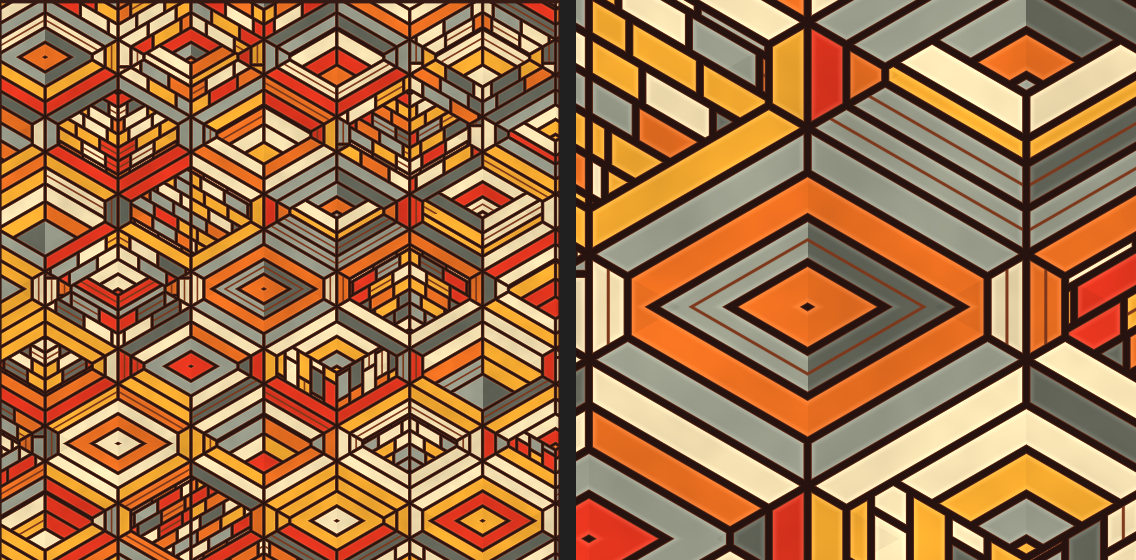
Left: the whole. Right: its middle third, enlarged.
Give the GLSL for this pattern, as a WebGL 1 fragment shader.

```glsl
precision highp float;
uniform vec2 u_resolution;

const vec2 HALF_CELL = vec2(0.1302, 0.1066);
const float ROW_STEP = 0.138;
const float SLOPE = 0.57735;
const float BAND = 0.0231;
const float LINE = 0.0021;
const float UNCUT = 9.0;
const vec3 INK = vec3(0.15, 0.075, 0.06);
const vec3 BROWN = vec3(0.49, 0.22, 0.11);

float hash(vec2 p) {
  return fract(sin(dot(p, vec2(127.1, 311.7))) * 43758.5);
}

vec2 gradientAt(vec2 p) {
  float angle = 6.2832 * hash(p);
  return vec2(cos(angle), sin(angle));
}

float gradientNoise(vec2 p) {
  vec2 i = floor(p), f = fract(p);
  vec2 s = f * f * (3.0 - 2.0 * f);
  vec2 e = vec2(1.0, 0.0);
  float low = mix(dot(gradientAt(i), f), dot(gradientAt(i + e), f - e), s.x);
  float high = mix(dot(gradientAt(i + e.yx), f - e.yx), dot(gradientAt(i + 1.0), f - 1.0), s.x);
  return mix(low, high, s.y);
}

// Distance to the nearest multiple of a step
float edge(float v, float stepSize) {
  return stepSize * (0.5 - abs(fract(v / stepSize) - 0.5));
}

// x: side depth, y: slanted depth inside the flattened hexagon
vec2 hexDepths(vec2 p, vec2 halfSize) {
  p = abs(p);
  return vec2(halfSize.x - p.x, (halfSize.y - p.y) * 0.866 - p.x * 0.5);
}

// Returns piece id, distance to outline, distance to middle of strip
vec3 strips(float along, float across, float band, float len, float seed) {
  float row = floor(across / band);
  float s = along / len + 0.2 + 0.6 * hash(vec2(row, seed));
  float outline = min(edge(across, band), edge(s * len, len));
  return vec3(seed + row * 7.3 + floor(s) * 3.7, outline, edge(across + band * 0.5, band));
}

vec3 outer(vec2 p, vec2 depths, float seed, float len) {
  float depth = min(depths.x, depths.y);
  bool side = depths.x < depths.y;
  float face = side ? 51.0 : (p.y > 0.0 ? 17.0 : 34.0);
  vec3 piece = strips(side ? p.y : abs(p.x), depth, BAND, len, seed + face);
  piece.y = min(piece.y, abs(depths.x - depths.y));
  if (!side) piece.y = min(piece.y, abs(p.x));
  return piece;
}

vec3 motif(vec2 p, float slant, float kind, float base, float seed) {
  float x = abs(p.x);
  float up = (p.y + x * SLOPE) * 0.866;
  float down = (p.y - x * SLOPE) * 0.866;
  vec3 piece;
  if (kind < 0.32) {
    // Chevrons above a lozenge
    float v = up + 0.012;
    piece = v > 0.0 ? strips(x, v, BAND * 1.2, UNCUT, seed + 61.0) : vec3(base + 67.0, 1.0, 1.0);
    piece.y = min(piece.y, v > 0.0 ? min(v, x) : -v);
  } else if (kind < 0.48) {
    // Nested lozenges
    piece = strips(p.y, slant, BAND, UNCUT, base + 71.0);
  } else if (kind < 0.76) {
    // Box with a striped lid and walls
    float v = down + 0.01;
    if (v > 0.0) piece = strips(x, up, BAND, UNCUT, base + 81.0);
    else if (kind < 0.62) piece = strips(down, x, BAND, 0.04, seed + 87.0);
    else piece = strips(x, v, BAND, UNCUT, seed + 93.0);
    piece.y = min(piece.y, v > 0.0 ? v : min(-v, x));
  } else {
    // Broken slanted planks
    float across = hash(vec2(seed, 4.0)) < 0.5 ? up : down;
    piece = strips(x, across, BAND * 0.9, 0.042, seed + 99.0);
    piece.y = min(piece.y, x);
  }
  return piece;
}

vec3 paint(float h, float shadow) {
  vec3 grey = mix(vec3(0.61, 0.62, 0.55), vec3(0.39, 0.40, 0.35), shadow);
  vec3 c = vec3(0.98, 0.90, 0.71);
  c = mix(c, vec3(0.98, 0.68, 0.19), step(0.29, h));
  c = mix(c, grey, step(0.49, h));
  c = mix(c, vec3(0.93, 0.44, 0.13), step(0.74, h));
  return mix(c, vec3(0.90, 0.21, 0.12), step(0.88, h));
}

void main() {
  vec2 uv = gl_FragCoord.xy / u_resolution;
  float px = 1.0 / min(u_resolution.x, u_resolution.y);
  vec2 p = uv - vec2(0.341, 0.622);

  // Pick the hexagon from two interleaved grids
  vec2 period = 2.0 * vec2(HALF_CELL.x, ROW_STEP);
  vec2 cellA = floor(p / period + 0.5), cellB = floor(p / period) + 0.5;
  vec2 local = p - cellA * period, localB = p - cellB * period;
  vec2 depths = hexDepths(local, HALF_CELL), depthsB = hexDepths(localB, HALF_CELL);
  vec2 cell = cellA * 2.0;
  if (min(depthsB.x, depthsB.y) > min(depths.x, depths.y)) {
    cell = cellB * 2.0;
    local = localB;
    depths = depthsB;
  }

  // Rings outside, a varying motif inside
  float base = floor(hash(cell + 3.0) * 90.0);
  float lopsided = step(0.5, hash(cell + 11.0));
  float seed = base + lopsided * step(0.0, local.x) * 13.0;
  float inside = min(depths.x, depths.y) - BAND * (1.0 + step(0.4, hash(cell + 19.0)));
  float len = hash(cell + 29.0) > 0.7 ? 0.05 : UNCUT;
  vec3 piece = inside > 0.0
    ? motif(local, depths.y, hash(cell + 37.0), base, seed)
    : outer(local, depths, seed, len);
  piece.y = min(piece.y, abs(inside));

  // Flat colour, facet light, pale bevel and mottling
  float right = step(0.0, local.x);
  float wall = step(depths.x, depths.y);
  float tone = hash(vec2(piece.x, base));
  float shadow = step(0.62, hash(vec2(piece.x + right, 7.0)));
  vec3 color = paint(tone, shadow) * (1.0 - 0.04 * right - 0.05 * wall);
  color *= 1.0 + 0.10 * gradientNoise(p * 16.0) + 0.04 * gradientNoise(p * 60.0);
  color += 0.09 * (1.0 - smoothstep(LINE, LINE + 0.004, piece.y));

  // Fine slat lines, then heavy outlines
  float slatted = step(0.86 - 0.2 * wall, hash(vec2(piece.x, 23.0)));
  color = mix(color, BROWN, slatted * (1.0 - smoothstep(0.0004, 0.0008 + px, piece.z)));
  color = mix(BROWN, color, smoothstep(LINE, LINE + 1.2 * px, piece.y));
  color = mix(INK, color, smoothstep(LINE - px, LINE + px, piece.y));

  // Thin dark border
  float border = min(min(uv.x, 1.0 - uv.x) - 0.003, 1.0 - uv.y - 0.006);
  color = mix(INK * 1.4, color, smoothstep(-px, px, border));
  gl_FragColor = vec4(color, 1.0);
}
```
